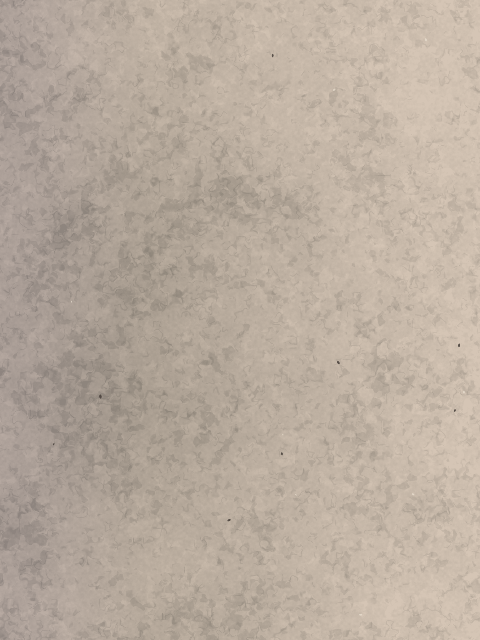
Give the GLSL for this texture, as a Shadertoy shader.

```glsl
// Draws a worn beige stone surface with fine flecks, soft clouding and a few pits.

const vec3 DARK_STONE  = vec3(0.610, 0.570, 0.522);
const vec3 LIGHT_STONE = vec3(0.810, 0.750, 0.688);
const vec3 COOL_SHIFT  = vec3(-0.004, -0.006, 0.018);
const vec3 PIT_COLOR   = vec3(0.27, 0.24, 0.22);
const vec3 GLINT_COLOR = vec3(0.91, 0.87, 0.81);

const float BASE_TONE      = 0.73;
const float SIDE_SLOPE     = 0.58;  // brightening from left to right
const float SHADE_DEPTH    = 0.30;  // broad dim zone left of the centre
const float CLOUD_AMOUNT   = 0.34;
const float FLAKE_AMOUNT   = 0.27;
const float STROKE_AMOUNT  = 0.24;
const float PALE_AMOUNT    = 0.13;
const float GRAIN_AMOUNT   = 0.32;
const float FLAKE_SCALE    = 68.0;  // features per canvas width
const float STROKE_SCALE   = 85.0;
const float GRAIN_SCALE    = 180.0;
const float SPECK_CELLS    = 11.0;
const float SPECK_CHANCE   = 0.05;

float hash(vec2 p) {
    vec3 q = fract(p.xyx * 0.1031);
    q += dot(q, q.yzx + 33.33);
    return fract((q.x + q.y) * q.z);
}

float noise(vec2 p) {
    vec2 i = floor(p), f = fract(p);
    f = f * f * (3.0 - 2.0 * f);
    return mix(mix(hash(i), hash(i + vec2(1, 0)), f.x),
               mix(hash(i + vec2(0, 1)), hash(i + vec2(1, 1)), f.x), f.y);
}

float fbm(vec2 p) {
    float sum = 0.0, weight = 0.5;
    for (int i = 0; i < 4; i++) {
        sum += weight * noise(p);
        p = mat2(1.6, 1.2, -1.2, 1.6) * p + 17.3;
        weight *= 0.5;
    }
    return sum / 0.9375;
}

// Coverage of sparse tilted oval specks, one candidate per cell.
float specks(vec2 p, float radius, float seed) {
    vec2 cell = floor(p * SPECK_CELLS), id = cell + seed;
    vec2 center = 0.2 + 0.6 * vec2(hash(id + 3.7), hash(id + 9.1));
    vec2 d = p - (cell + center) / SPECK_CELLS;
    float angle = 6.2832 * hash(id + 21.3);
    d = mat2(cos(angle), -sin(angle), sin(angle), cos(angle)) * d;
    d.y *= 1.7;
    float size = radius * mix(0.6, 1.2, hash(id + 5.9));
    float soft = 0.7 / iResolution.x;
    float present = step(hash(id), SPECK_CHANCE);
    return present * (1.0 - smoothstep(size - soft, size + soft, length(d)));
}

void mainImage(out vec4 fragColor, in vec2 fragCoord) {
    vec2 uv = fragCoord / iResolution.xy;
    vec2 p = fragCoord / iResolution.x;

    // Broad light and clouding
    vec2 fromShade = (uv - vec2(0.30, 0.42)) / vec2(0.40, 0.36);
    float tone = BASE_TONE + SIDE_SLOPE * (uv.x - 0.5);
    tone -= SHADE_DEPTH * exp(-dot(fromShade, fromShade));
    float cloud = fbm(p * 4.5 + 31.0) - 0.5;
    float patches = fbm(p * 13.0 + 57.0) - 0.5;
    tone += CLOUD_AMOUNT * (cloud + 0.5 * patches);

    // Ragged flakes, denser in the darker clouds
    vec2 warp = vec2(noise(p * 110.0), noise(p * 110.0 + 43.0)) - 0.5;
    vec2 q = p + warp * 0.011;
    float density = -0.28 * cloud - 0.35 * patches;
    float flake = fbm(q * FLAKE_SCALE + 11.0) + density;
    tone -= FLAKE_AMOUNT * smoothstep(0.57, 0.70, flake);
    float pale = fbm(q * FLAKE_SCALE * 0.8 + 83.0);
    tone += PALE_AMOUNT * smoothstep(0.56, 0.68, pale);

    // Short thin strokes, broken up by a mask
    float ridge = abs(noise(q * STROKE_SCALE + 71.0) - 0.5);
    float strokeMask = smoothstep(0.50, 0.66, noise(p * 62.0 + 29.0) + density);
    tone -= STROKE_AMOUNT * strokeMask * (1.0 - smoothstep(0.03, 0.14, ridge));

    // Fine grain
    tone += GRAIN_AMOUNT * (fbm(p * GRAIN_SCALE + 5.0) - 0.5);

    // Colour, cooler toward the left edge
    vec3 color = mix(DARK_STONE, LIGHT_STONE, clamp(tone, -0.25, 1.12));
    color += COOL_SHIFT * (1.0 - smoothstep(0.0, 0.35, uv.x));
    color = mix(color, GLINT_COLOR, 0.8 * specks(p, 0.0026, 61.0));
    color = mix(color, PIT_COLOR, 0.85 * specks(p, 0.0036, 7.0));
    fragColor = vec4(color, 1.0);
}
```
